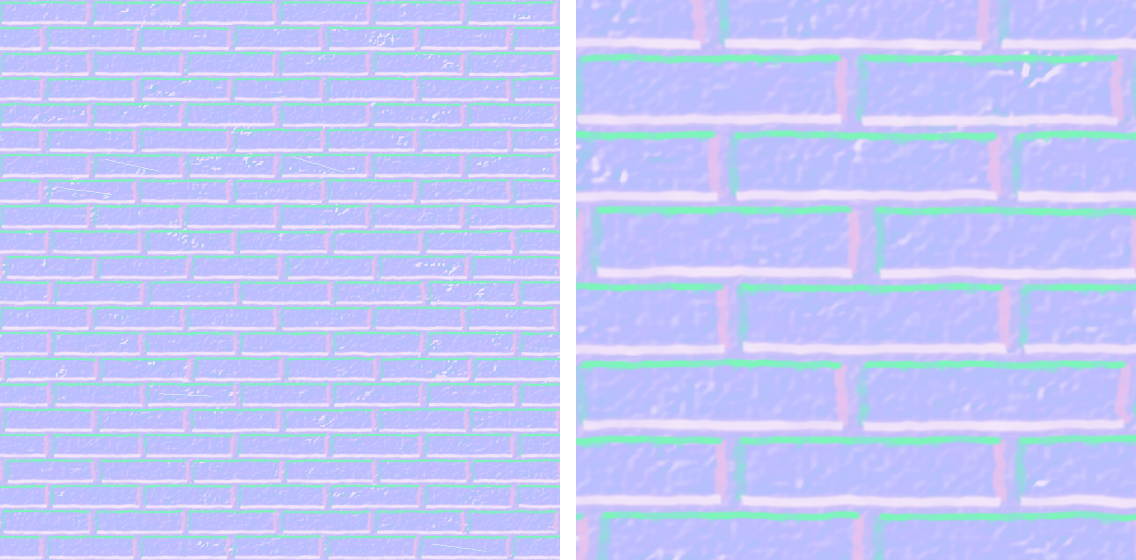
Left: the whole. Right: its middle third, enlarged.
This texture map is drawn by a three.js fragment shader. Its source:

```glsl
// Tangent-space normal map of a painted running-bond brick wall, 6 bricks by 22 courses.
varying vec2 vUv;

float hash(vec2 p) {
  vec3 q = fract(p.xyx * vec3(0.1031, 0.1030, 0.0973));
  q += dot(q, q.yzx + 33.33);
  return fract((q.x + q.y) * q.z);
}

// Value noise that tiles over the canvas; cells is the lattice size.
float noise(vec2 uv, vec2 cells) {
  vec2 p = uv * cells;
  vec2 i = floor(p);
  vec2 f = p - i;
  f = f * f * (3.0 - 2.0 * f);
  vec2 a = mod(i, cells);
  vec2 b = mod(i + 1.0, cells);
  return mix(mix(hash(a), hash(vec2(b.x, a.y)), f.x),
             mix(hash(vec2(a.x, b.y)), hash(b), f.x), f.y);
}

float band(float d, float halfWidth) {
  return 1.0 - smoothstep(0.35 * halfWidth, halfWidth, abs(d));
}

float inside(float x, float lo, float hi) {
  return smoothstep(lo - 0.0015, lo + 0.0015, x)
       * (1.0 - smoothstep(hi - 0.0015, hi + 0.0015, x));
}

// Signed relief slope along the diagonal.
float slope(vec2 uv, vec2 cells) {
  return noise(uv, cells) - noise(uv + vec2(0.5, -0.5) / cells, cells);
}

void main() {
  vec3 flatBlue = vec3(0.74, 0.74, 1.0);
  vec3 lavender = vec3(0.87, 0.79, 0.97);
  vec3 skyBlue = vec3(0.63, 0.79, 0.94);
  vec3 paleRim = vec3(0.96, 0.91, 0.98);
  vec3 green = vec3(0.49, 0.96, 0.73);
  vec3 teal = vec3(0.57, 0.87, 0.86);
  vec3 pink = vec3(0.91, 0.76, 0.93);

  // Courses count downward; the lower ones are laid less evenly.
  vec2 size = 1.0 / vec2(6.0, 22.0);
  float down = (1.0 - vUv.y) * 22.0;
  float row = floor(down);
  float shift = 0.5 * mod(row, 2.0) - 0.02 + 0.09 * step(8.5, row) * hash(vec2(row, 7.0));
  float across = vUv.x * 6.0 - shift;
  vec2 id = vec2(mod(floor(across), 6.0), row);
  vec2 q = vec2(fract(across), fract(down)) * size;

  // Hand-laid wobble of the edges.
  vec2 wide = vec2(noise(vUv, vec2(24.0, 66.0)), noise(vUv + 0.37, vec2(30.0, 22.0)));
  vec2 fine = vec2(noise(vUv + 0.61, vec2(90.0, 180.0)), noise(vUv + 0.19, vec2(140.0, 66.0)));
  q += (wide - 0.5) * vec2(0.003, 0.0018) + (fine - 0.5) * vec2(0.0025, 0.0012);

  // Brick bounds with a little variation per brick.
  vec2 vary = vec2(hash(id + 11.0), hash(id + 29.0)) - 0.5;
  vec2 lo = vec2(0.0065, 0.0044) + vary * vec2(0.003, 0.0008);
  vec2 hi = size - vec2(0.0065, 0.0044) + vary.yx * vec2(0.003, 0.0008);
  float inX = inside(q.x, lo.x, hi.x);
  float inY = inside(q.y, lo.y, hi.y);

  // Faces, mortar and broad undulation.
  vec3 col = mix(vec3(0.775, 0.745, 0.985), flatBlue, inX * inY);
  col += vec3(0.025, -0.01, 0.0) * (noise(vUv, vec2(40.0, 70.0)) - 0.5);

  // Paint grain, with rougher chipped patches.
  float patchy = smoothstep(0.68, 0.9, noise(vUv + 0.53, vec2(36.0, 88.0)));
  float worn = patchy * (0.4 + 1.4 * smoothstep(0.55, 1.0, hash(id + 47.0)));
  float grain = slope(vUv, vec2(230.0, 250.0)) + 0.6 * slope(vUv, vec2(110.0, 130.0));
  float relief = grain * (0.42 + 1.6 * worn);
  col = mix(col, paleRim, clamp(relief, 0.0, 0.85));
  col = mix(col, skyBlue, clamp(-relief, 0.0, 0.85));

  // Rare slanted scratches.
  float scratch = (q.y - 0.024) + (q.x - 0.08) * (hash(id + 61.0) - 0.5) * 0.6;
  float scratched = step(0.94, hash(id + 83.0)) * inside(q.x, 0.025, 0.12) * inX * inY;
  col = mix(col, paleRim, 0.7 * scratched * band(scratch, 0.0014));
  col = mix(col, skyBlue, 0.7 * scratched * band(scratch - 0.0016, 0.0014));

  // Side edges: cool on the left, pink on the right.
  float chip = noise(vUv + 0.83, vec2(160.0, 170.0));
  col = mix(col, mix(skyBlue, teal, chip), inY * (0.55 + 0.45 * chip) * band(q.x - lo.x, 0.0046));
  col = mix(col, pink, inY * (0.7 + 0.3 * chip) * band(q.x - hi.x, 0.0048));

  // Lower edge: pale rim with a lavender halo.
  float rim = noise(vUv + 0.29, vec2(70.0, 66.0));
  col = mix(col, lavender, 0.55 * inX * band(q.y - hi.y, 0.0058));
  col = mix(col, paleRim, inX * (0.65 + 0.35 * rim) * band(q.y - hi.y, 0.0032 + 0.0012 * rim));

  // Upper edge: green line with ragged teal drips.
  float drip = noise(vUv + 0.71, vec2(210.0, 44.0));
  float fringe = inside(q.y, lo.y, lo.y + 0.0055 * drip * drip);
  col = mix(col, teal, 0.75 * inX * fringe);
  float crisp = smoothstep(0.15, 0.6, noise(vUv + 0.43, vec2(120.0, 44.0)));
  col = mix(col, mix(teal, green, 0.35 + 0.65 * crisp), inX * band(q.y - lo.y, 0.0029));

  gl_FragColor = vec4(clamp(col, 0.0, 1.0), 1.0);
}
```
